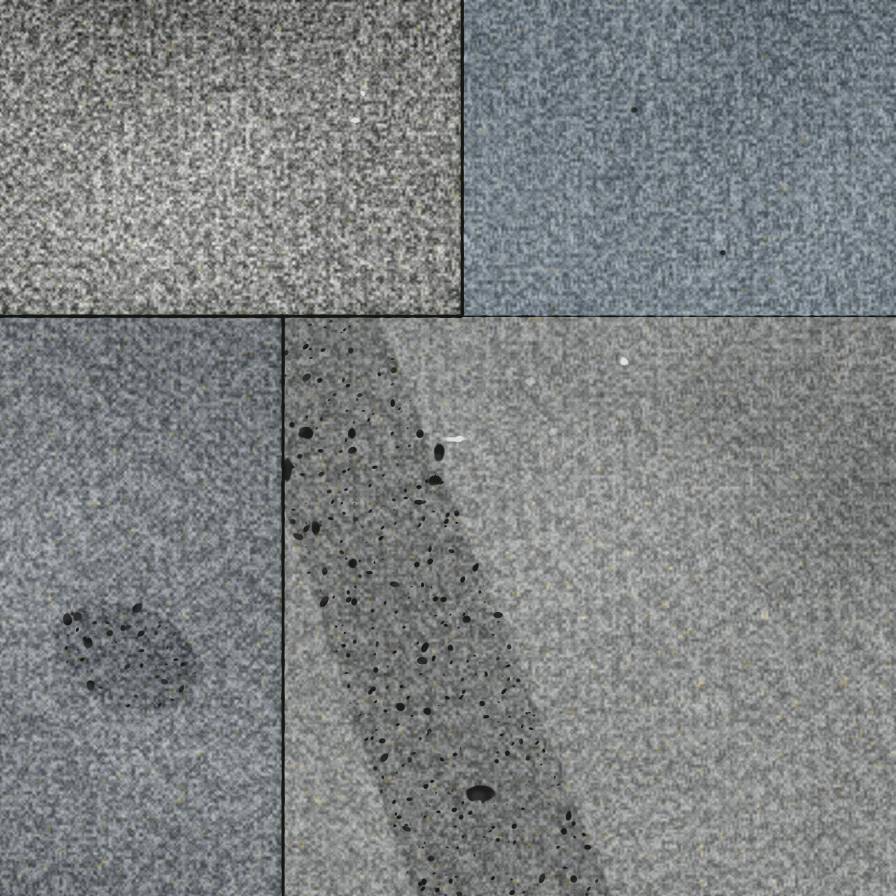
Reproduce this texture procedurally as a Shadertoy shader.

```glsl
// Four grey stone slabs with dark joints, speckled by layered value noise.
// A slanted band and a small oval of porous rock are distance-field zones,
// filled with hashed, elongated pores; soft glows shape the light and stains.
#define JOINT_Y 0.647
#define JOINT_TOP 0.516
#define JOINT_LOW 0.316
#define GRAIN_FREQ 235.0
#define GRAIN_GAIN 0.56
#define PORE_CELL 0.027
#define PORE_DENSITY 0.55
#define PORE_COLOR vec3(0.10, 0.105, 0.10)

float hash(vec2 p) {
    return fract(sin(dot(p, vec2(127.1, 311.7))) * 43758.5453);
}

float noise(vec2 p) {
    vec2 i = floor(p), f = fract(p);
    f = f * f * (3.0 - 2.0 * f);
    return mix(mix(hash(i), hash(i + vec2(1, 0)), f.x),
               mix(hash(i + vec2(0, 1)), hash(i + vec2(1, 1)), f.x), f.y);
}

float glow(vec2 p, vec2 center, vec2 radius) {
    vec2 q = (p - center) / radius;
    return exp(-dot(q, q));
}

// Negative inside the slanted band or the oval patch
float porousZone(vec2 p) {
    float right = (p.x - 0.684 + 0.404 * p.y) * 0.927;
    float left = (0.462 - 0.335 * p.y - p.x) * 0.948;
    float band = max(max(left, right), max(JOINT_LOW - p.x, p.y - JOINT_Y));
    vec2 q = p - vec2(0.143, 0.268);
    q.y += 0.2 * q.x;
    float oval = (length(q / vec2(0.083, 0.057)) - 1.0) * 0.06;
    return min(band, oval);
}

// Distance to the nearest scattered pore whose centre lies in the zone
float poreField(vec2 p, float cell, float density) {
    vec2 base = floor(p / cell);
    float dist = 1.0;
    for (int y = -1; y <= 1; y++)
    for (int x = -1; x <= 1; x++) {
        vec2 id = base + vec2(x, y);
        vec2 center = (id + 0.1 + 0.8 * vec2(hash(id), hash(id + 17.3))) * cell;
        float zone = porousZone(center);
        float chance = density + 0.3 * smoothstep(-0.016, -0.002, zone);
        if (zone > -0.001 || hash(id + 41.7) > chance) continue;
        float size = hash(id + 8.9), angle = 0.6 + 2.2 * (hash(id + 63.1) - 0.5);
        vec2 q = mat2(cos(angle), -sin(angle), sin(angle), cos(angle)) * (p - center);
        q.y *= 1.0 + 0.9 * hash(id + 5.2);
        dist = min(dist, length(q) - cell * mix(0.07, 0.25, size * size));
    }
    return dist;
}

// Light and tint of each slab; gain returns its speckle contrast
vec3 slabColor(vec2 p, out float gain) {
    gain = 0.85;
    if (p.y > JOINT_Y && p.x < JOINT_TOP) {
        gain = 1.3;
        return vec3(0.505, 0.51, 0.50) + 0.09 * glow(p, vec2(0.19, 0.76), vec2(0.22, 0.13))
            - 0.10 * glow(p, vec2(0.22, 1.02), vec2(0.25, 0.09));
    }
    if (p.y > JOINT_Y)
        return vec3(0.455, 0.495, 0.53) + 0.025 * glow(p, vec2(0.75, 0.72), vec2(0.3, 0.1))
            - 0.04 * glow(p, vec2(0.95, 1.0), vec2(0.3, 0.12));
    if (p.x < JOINT_LOW)
        return vec3(0.475, 0.495, 0.51) + 0.05 * glow(p, vec2(0.0, 0.38), vec2(0.15, 0.12))
            + 0.03 * glow(p, vec2(0.2, 0.15), vec2(0.12, 0.08))
            - 0.05 * glow(p, vec2(0.2, 0.6), vec2(0.2, 0.08))
            - 0.04 * glow(p, vec2(0.05, 0.0), vec2(0.2, 0.08));
    gain = 0.75;
    return vec3(0.545, 0.553, 0.55) + 0.03 * glow(p, vec2(0.68, 0.33), vec2(0.18, 0.2))
        - 0.09 * glow(p, vec2(1.0, 0.44), vec2(0.14, 0.12))
        - 0.06 * glow(p, vec2(0.82, 0.55), vec2(0.13, 0.06))
        - 0.05 * glow(p, vec2(0.95, 0.64), vec2(0.15, 0.06));
}

void mainImage(out vec4 fragColor, in vec2 fragCoord) {
    float px = 1.0 / iResolution.y;
    vec2 p = fragCoord * px;
    float gain;
    vec3 color = slabColor(p, gain);

    // Porous rock is darker
    float rough = noise(p * 150.0) - 0.5;
    float zone = porousZone(p) + 0.003 * rough;
    color -= 0.095 * (1.0 - smoothstep(-0.003, 0.003, zone));

    // Speckle, cloudy variation and ochre flecks
    float grain = 0.6 * noise(p * GRAIN_FREQ) + 0.4 * noise(p.yx * GRAIN_FREQ * 1.7 + 9.0) - 0.5;
    color += grain * GRAIN_GAIN * gain + 0.035 * (noise(p * 14.0) - 0.5);
    color += vec3(0.07, 0.045, -0.04) * smoothstep(0.82, 0.95, noise(p * 180.0 + 31.0));

    // Stains and pale chips
    float stain = glow(p, vec2(0.85, 0.513), vec2(0.016, 0.008)) + glow(p, vec2(0.823, 0.496), vec2(0.01, 0.012));
    color -= 0.13 * stain * (0.7 + rough);
    const vec4 chips[6] = vec4[6](vec4(0.397, 0.866, 0.006, 0.004), vec4(0.405, 0.896, 0.004, 0.003),
        vec4(0.697, 0.597, 0.006, 0.005), vec4(0.508, 0.510, 0.013, 0.003),
        vec4(0.617, 0.518, 0.005, 0.004), vec4(0.592, 0.574, 0.006, 0.005));
    for (int i = 0; i < 6; i++) {
        float chip = smoothstep(0.25, 0.7, glow(p + 0.003 * rough, chips[i].xy, chips[i].zw));
        color = mix(color, vec3(0.9, 0.91, 0.91), chip * (i < 4 ? 0.9 : 0.45));
    }

    // Scattered pores, then the largest cavities and isolated pits
    float pore = min(poreField(p, PORE_CELL, PORE_DENSITY), poreField(p + 0.0, PORE_CELL * 0.52, 0.36));
    const vec4 pits[8] = vec4[8](vec4(0.535, 0.115, 0.017, 0.009), vec4(0.321, 0.477, 0.005, 0.013),
        vec4(0.490, 0.495, 0.006, 0.009), vec4(0.486, 0.464, 0.008, 0.006),
        vec4(0.342, 0.517, 0.008, 0.007), vec4(0.352, 0.412, 0.005, 0.008),
        vec4(0.708, 0.878, 0.004, 0.003), vec4(0.807, 0.717, 0.003, 0.003));
    for (int i = 0; i < 8; i++)
        pore = min(pore, (length((p - pits[i].xy) / pits[i].zw) - 1.0) * min(pits[i].z, pits[i].w));
    pore += 0.0025 * rough;
    vec3 cavity = PORE_COLOR + 0.08 * smoothstep(0.4, 0.8, noise(p * 90.0));
    color = mix(color, cavity, 1.0 - smoothstep(-px, px, pore));

    // Joints with softly darkened slab edges
    float upper = step(JOINT_Y, p.y), leftSide = step(p.x, JOINT_TOP);
    float across = p.x - mix(JOINT_LOW, JOINT_TOP, upper), along = p.y - JOINT_Y;
    float bevel = exp(-abs(across) / 0.004) * step(across, 0.0);
    bevel = max(bevel, exp(-abs(along) / 0.005) * upper * leftSide);
    color -= vec3(0.15, 0.14, 0.17) * bevel;
    float gap = min(abs(across) - 0.0017, abs(along) - mix(0.0008, 0.0018, leftSide)) + 0.0008 * rough;
    color = mix(color, vec3(0.08, 0.085, 0.075), 1.0 - smoothstep(-0.7 * px, 0.7 * px, gap));

    fragColor = vec4(clamp(color, 0.0, 1.0), 1.0);
}
```
